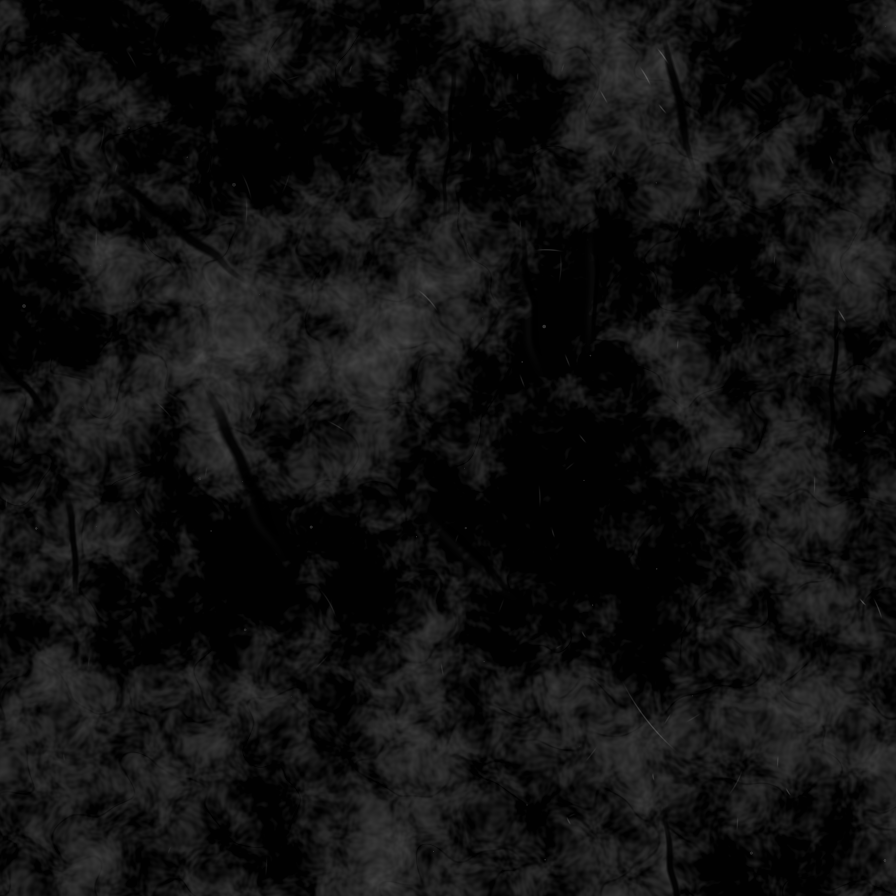
Write a Shadertoy shader that draws this texture.

```glsl
// Dark, weathered rock face: mottled charcoal grain, black fissures, fine pale scratches and specks.

vec2 hash2(vec2 p) {
    vec3 q = fract(p.xyx * vec3(0.1031, 0.1030, 0.0973));
    q += dot(q, q.yzx + 33.33);
    return fract((q.xx + q.yz) * q.zy);
}

vec2 gradient(vec2 cell) {
    float angle = 6.2832 * hash2(cell + 71.0).x;
    return vec2(cos(angle), sin(angle));
}

float gradientNoise(vec2 p) {
    vec2 i = floor(p), f = fract(p);
    vec2 u = f * f * f * (f * (f * 6.0 - 15.0) + 10.0);
    vec2 e = vec2(1.0, 0.0);
    float low = mix(dot(gradient(i), f), dot(gradient(i + e), f - e), u.x);
    float high = mix(dot(gradient(i + e.yx), f - e.yx), dot(gradient(i + 1.0), f - 1.0), u.x);
    return mix(low, high, u.y);
}

// Nearly equal octaves keep both the broad patches and the small mottling
float rockGrain(vec2 p) {
    float sum = 0.0, amplitude = 1.0;
    p *= 4.0;
    for (int i = 0; i < 6; i++) {
        sum += amplitude * gradientNoise(p);
        p = mat2(0.8, 0.6, -0.6, 0.8) * p * 2.1 + 17.3;
        amplitude *= 0.82;
    }
    return sum;
}

// x: distance across a line, y: position along it, -1 to 1 between the ends
vec2 lineSpace(vec2 p, vec2 centre, float angle, float halfLength) {
    vec2 dir = vec2(sin(angle), -cos(angle));
    vec2 d = p - centre;
    return vec2(dot(d, vec2(-dir.y, dir.x)), dot(d, dir) / halfLength);
}

// Tapered black fissures, mostly steep, with a lit lip on the left
float fissures(vec2 p, float shade) {
    for (int i = 0; i < 11; i++) {
        vec2 place = hash2(vec2(float(i) * 3.7, 5.1));
        vec2 form = hash2(vec2(float(i) * 5.3, 19.7));
        float angle = 0.2 + (form.x - 0.5) * 0.6 + (i % 3 == 2 ? 0.6 : 0.0);
        vec2 q = lineSpace(p, place, angle, mix(0.06, 0.13, form.y));
        float taper = 1.0 - smoothstep(0.3, 1.0, abs(q.y));
        float width = 0.003 + 0.007 * taper * form.x;
        float lip = exp(-pow((q.x + width * 1.3) / 0.004, 2.0));
        shade += 0.025 * lip * taper;
        shade *= 1.0 - 0.92 * taper * (1.0 - smoothstep(width * 0.3, width, abs(q.x)));
    }
    return shade;
}

// Hair-thin, slightly bowed scratches with broken brightness
float scratches(vec2 p, float pixel) {
    float light = 0.0;
    for (int i = 0; i < 64; i++) {
        vec2 place = hash2(vec2(float(i) * 2.9, 41.3));
        vec2 form = hash2(vec2(float(i) * 4.1, 67.9));
        float spread = i % 4 == 0 ? 3.0 : 1.2;
        float halfLength = mix(0.005, 0.022, form.y * form.y) + (i == 9 ? 0.05 : 0.0);
        vec2 q = lineSpace(p, place, 0.2 + (form.x - 0.5) * spread, halfLength);
        q.x += (form.y - 0.5) * 0.25 * halfLength * q.y * q.y;
        float taper = 1.0 - smoothstep(0.2, 1.0, abs(q.y));
        float stroke = 1.0 - smoothstep(0.0, 0.0007 + pixel * 0.7, abs(q.x));
        light = max(light, stroke * taper * mix(0.05, 0.22, place.x * form.x));
    }
    return light;
}

// Sparse round mineral specks, one in a few cells
float specks(vec2 p, float pixel) {
    vec2 cell = floor(p * 16.0);
    vec2 place = hash2(cell + 11.0), form = hash2(cell + 203.0);
    vec2 d = (fract(p * 16.0) - mix(vec2(0.15), vec2(0.85), place)) / 16.0;
    float radius = mix(0.0006, 0.0026, pow(form.y, 5.0));
    float disc = 1.0 - smoothstep(radius - pixel * 0.5, radius + pixel * 0.7, length(d));
    return step(0.82, form.x) * disc * mix(0.12, 0.22, place.x);
}

void mainImage(out vec4 fragColor, in vec2 fragCoord) {
    vec2 p = fragCoord / iResolution.y;
    float pixel = 1.0 / iResolution.y;

    // Ragged edges from a small domain warp
    vec2 warp = vec2(gradientNoise(p * 22.0 + 3.0), gradientNoise(p * 22.0 + 47.0));
    float grain = rockGrain(p + warp * 0.012 + 2.0);
    float shade = 0.056 + 0.20 * grain;

    // Thin dark veins wander between the patches
    float vein = abs(gradientNoise(p * 9.0 + warp * 0.5 + 31.0));
    shade -= 0.035 * (1.0 - smoothstep(0.0, 0.035, vein));

    // Crush the shadows to black and soften the brightest stone
    shade = max(shade, 0.004);
    shade -= 0.35 * max(shade - 0.13, 0.0);
    shade = fissures(p + warp * 0.006, shade);

    shade += scratches(p, pixel);
    shade = max(shade, specks(p, pixel));
    fragColor = vec4(vec3(shade), 1.0);
}
```
